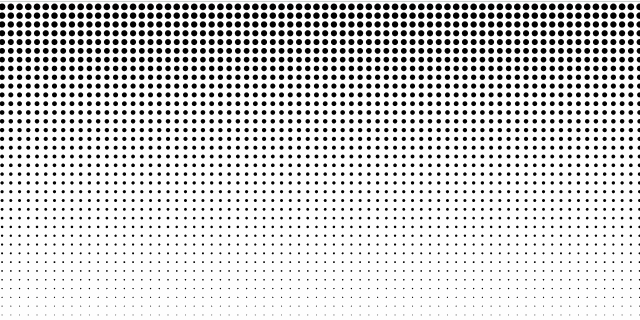
Give the GLSL for this background, as a Shadertoy shader.

```glsl
// Halftone fade: a regular grid of black dots on near-white paper.
// Each row shares one radius, which shrinks evenly from top to bottom;
// a thin pale line runs along the top edge. Units: canvas height = 1.

const vec3 PAPER = vec3(0.995);
const vec3 INK = vec3(0.005);
const vec3 EDGE_LINE = vec3(0.78, 0.80, 0.79);

const vec2 PITCH = vec2(0.02729, 0.02751);       // spacing of columns and rows
const vec2 FIRST_CENTER = vec2(0.0065, 0.0214);  // from the top left corner
const float LAST_ROW = 35.0;
const float TOP_RADIUS = 0.0103;
const float BOTTOM_RADIUS = 0.0012;

// Antialiased fill of a signed distance
float fill(float dist, float pixel) {
    return clamp(0.5 - dist / pixel, 0.0, 1.0);
}

// Disc coverage; discs below a pixel keep their area by fading
float disc(vec2 offset, float radius, float pixel) {
    float drawn = max(radius, 0.56 * pixel);
    float fade = radius / drawn;
    return fill(length(offset) - drawn, pixel) * fade * fade;
}

// Radius shared by all dots of a row
float rowRadius(float row) {
    return mix(TOP_RADIUS, BOTTOM_RADIUS, clamp(row / LAST_ROW, 0.0, 1.0));
}

// Dot grid, with p measured rightwards and downwards
float halftone(vec2 p, float pixel) {
    vec2 cell = round((p - FIRST_CENTER) / PITCH);
    cell.y = clamp(cell.y, 0.0, LAST_ROW);
    vec2 offset = p - FIRST_CENTER - cell * PITCH;
    return disc(offset, rowRadius(cell.y), pixel);
}

void mainImage(out vec4 fragColor, in vec2 fragCoord) {
    float pixel = 1.0 / iResolution.y;
    vec2 p = vec2(fragCoord.x, iResolution.y - fragCoord.y) * pixel;

    // Paper with the pale top line
    float line = fill(abs(p.y - 0.0045) - 0.0015, pixel);
    vec3 color = mix(PAPER, EDGE_LINE, line);

    // Ink dots
    color = mix(color, INK, halftone(p, pixel));
    fragColor = vec4(color, 1.0);
}
```
